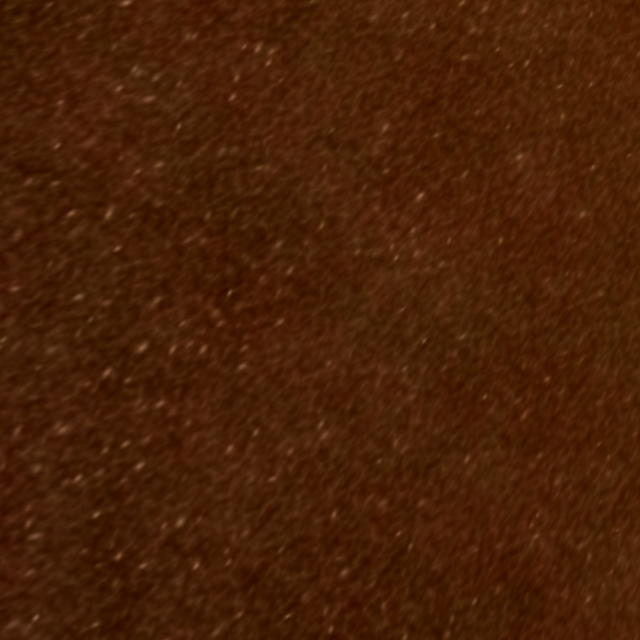
Give the GLSL for this texture, as a WebGL 1 fragment shader.

```glsl
precision highp float;
// Dark brown, softly blurred granular surface with slanted grains.
// Gradient noise is stretched along a bent grain direction, coarse at the left
// and finer at the right; scattered soft flecks add the pale glints.

uniform vec2 u_resolution;

#define GRAIN_FREQ vec2(45.0, 53.0)
#define GRAIN_CONTRAST 0.076
#define CLUMP_CONTRAST 0.030
#define PATCH_CONTRAST 0.036
#define FLECK_CELLS 36.0
#define FLECK_SIZE vec2(0.0085, 0.0043)
#define FLECK_LIGHT 0.31
#define BASE_COLOR vec3(0.276, 0.120, 0.018)
#define LIGHT_TINT vec3(1.0, 0.91, 0.84)
#define WARM_SHIFT vec3(0.054, 0.030, 0.000)

float hash(vec2 p) {
  return fract(sin(dot(p, vec2(127.1, 311.7))) * 43758.5453);
}

vec2 gradientAt(vec2 cell) {
  float angle = 6.2832 * hash(cell);
  return vec2(cos(angle), sin(angle));
}

float gradientNoise(vec2 p) {
  vec2 i = floor(p);
  vec2 f = p - i;
  vec2 w = f * f * f * (f * (f * 6.0 - 15.0) + 10.0);
  vec2 e = vec2(1.0, 0.0);
  float a = dot(gradientAt(i), f);
  float b = dot(gradientAt(i + e.xy), f - e.xy);
  float c = dot(gradientAt(i + e.yx), f - e.yx);
  float d = dot(gradientAt(i + e.xx), f - e.xx);
  return mix(mix(a, b, w.x), mix(c, d, w.x), w.y);
}

// Slope of the grain at a point: flat at the left, steep at the right
float grainSlope(vec2 p) {
  return (0.8 + 0.9 * p.x) / (1.0 + 0.3 * p.y);
}

// Coordinates along (x) and across (y) the bent grain
vec2 grainSpace(vec2 p) {
  float along = 0.64 * p.x + 0.77 * p.y + 0.12 * (p.x * p.x + p.y * p.y);
  float across = p.y + 0.15 * p.y * p.y - 0.8 * p.x - 0.45 * p.x * p.x;
  return vec2(along, across);
}

// Sparse elongated glints, mostly faint and a few bright
float flecks(vec2 p) {
  vec2 home = floor(p * FLECK_CELLS);
  float sum = 0.0;
  for (int y = -1; y <= 1; y++) {
    for (int x = -1; x <= 1; x++) {
      vec2 cell = home + vec2(float(x), float(y));
      vec2 jitter = vec2(hash(cell + 17.3), hash(cell + 41.9));
      vec2 center = (cell + jitter) / FLECK_CELLS;
      float angle = atan(grainSlope(center)) + 0.7 * (hash(cell + 63.1) - 0.5);
      float c = cos(angle);
      float s = sin(angle);
      vec2 d = p - center;
      float scale = mix(1.15, 0.75, center.x) * mix(0.65, 1.15, hash(cell + 88.7));
      vec2 q = vec2(c * d.x + s * d.y, c * d.y - s * d.x) / (FLECK_SIZE * scale);
      float strength = pow(hash(cell + 5.7), 5.0) * mix(1.05, 0.6, center.x);
      sum += strength * exp(-dot(q, q));
    }
  }
  return sum;
}

void main() {
  vec2 p = gl_FragCoord.xy / u_resolution.y;
  vec2 g = grainSpace(p);

  // Fine grain in two octaves, with the light side stretched
  vec2 q = g * GRAIN_FREQ;
  float grain = gradientNoise(q) + 0.5 * gradientNoise(q * 1.73 + 37.4);
  grain += 0.6 * grain * abs(grain) * step(0.0, grain);

  // Clumps of several grains, broad patches and slow changes of hue
  float clumps = gradientNoise(q * 0.46 + 19.6) + 0.7 * gradientNoise(q * 0.24 + 83.2);
  float patches = gradientNoise(p * 4.0 + 9.2) + 0.8 * gradientNoise(p * 11.0 + 51.6);
  float hue = gradientNoise(q * 0.4 + 73.8) + gradientNoise(p * 6.0 + 28.5);

  float light = GRAIN_CONTRAST * mix(1.05, 0.9, p.x) * grain;
  light += CLUMP_CONTRAST * clumps + PATCH_CONTRAST * patches;
  light += FLECK_LIGHT * flecks(p);

  // Warmer and brighter towards the upper right
  float warmth = 0.75 * p.x + 0.35 * p.y - 0.5;
  vec3 color = BASE_COLOR + WARM_SHIFT * warmth + LIGHT_TINT * light;
  color += vec3(0.018, -0.007, 0.003) * hue;
  gl_FragColor = vec4(clamp(color, 0.0, 1.0), 1.0);
}
```
